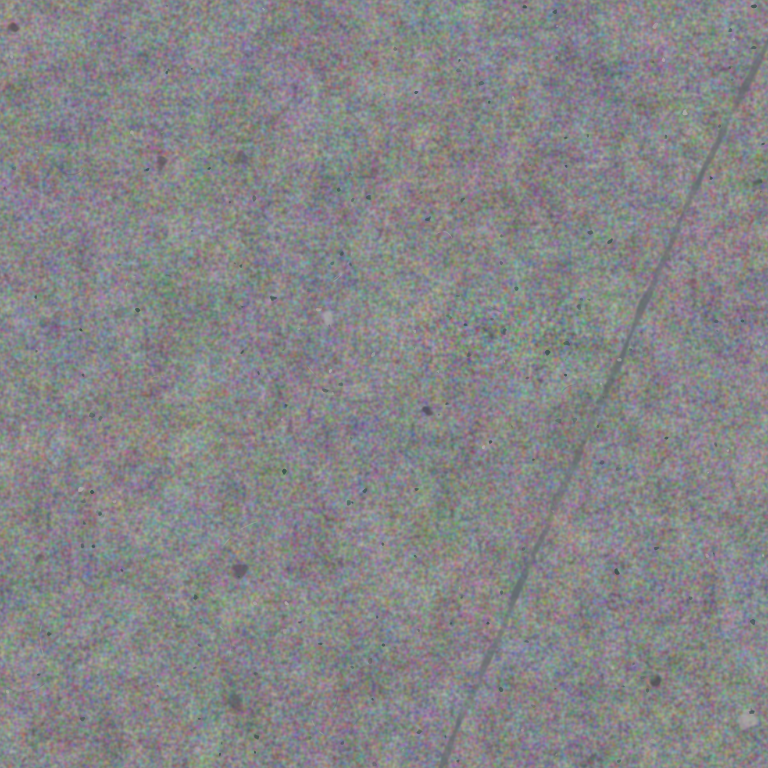
Reproduce this texture procedurally as a WebGL 2 fragment shader.

```glsl
#version 300 es
precision highp float;
precision highp int;
// Worn grey stone with fine coloured grain, specks, scratches and one long diagonal crack.

uniform vec2 u_resolution;
out vec4 fragColor;

const float TAU = 6.28319;
const vec3 STONE = vec3(0.525, 0.525, 0.533);
const vec3 CRACK = vec3(0.38, 0.41, 0.43);
const vec3 STAIN = vec3(0.27, 0.25, 0.30);
const vec3 PIT = vec3(0.20, 0.30, 0.29);
const vec3 CHIP = vec3(0.72, 0.69, 0.69);

// Three random values in 0..1 for an integer cell and a seed.
vec3 hash3(vec2 cell, float seed) {
    uvec3 v = uvec3(ivec3(vec3(cell, seed)));
    v = v * 1664525u + 1013904223u;
    v.x += v.y * v.z; v.y += v.z * v.x; v.z += v.x * v.y;
    v ^= v >> 16u;
    v.x += v.y * v.z; v.y += v.z * v.x; v.z += v.x * v.y;
    return vec3(v >> 8u) / 16777216.0;
}

// Contribution of one lattice corner to three independent noises.
vec3 corner(vec2 cell, vec2 offset, float seed) {
    vec3 angle = TAU * hash3(cell, seed);
    return cos(angle) * offset.x + sin(angle) * offset.y;
}

// Gradient noise, one independent value per component.
vec3 noise3(vec2 p, float seed) {
    vec2 i = floor(p), f = p - i;
    vec2 w = f * f * f * (f * (f * 6.0 - 15.0) + 10.0);
    vec2 e = vec2(1.0, 0.0);
    vec3 low = mix(corner(i, f, seed), corner(i + e.xy, f - e.xy, seed), w.x);
    vec3 high = mix(corner(i + e.yx, f - e.yx, seed), corner(i + e.xx, f - e.xx, seed), w.x);
    return mix(low, high, w.y);
}

// Smooth coverage of a shape from its signed distance.
float cover(float dist, float blur) {
    return 1.0 - smoothstep(-blur, blur, dist);
}

// Coloured grain from fine to broad, plus soft changes of brightness.
vec3 grain(vec2 uv, float fineGain) {
    vec3 fine = 0.13 * noise3(uv * 215.0, 1.0) + 0.125 * noise3(uv * 118.0, 2.0);
    vec3 broad = 0.075 * noise3(uv * 48.0, 3.0) + 0.045 * noise3(uv * 17.0, 4.0)
               + 0.035 * noise3(uv * 6.0, 5.0);
    vec3 light = 0.07 * noise3(uv * 150.0, 6.0) + 0.06 * noise3(uv * 32.0, 7.0)
               + 0.05 * noise3(uv * 11.0, 8.0);
    return fine * fineGain + broad + light.x;
}

// Small dark pits and pale chips, at most one per grid cell.
vec3 addSpecks(vec3 color, vec2 uv, float cells, float density, float seed, float blur) {
    vec2 cell = floor(uv * cells);
    vec3 place = hash3(cell, seed), kind = hash3(cell, seed + 1.0);
    vec2 center = (cell + 0.25 + 0.5 * place.xy) / cells;
    float radius = mix(0.0011, 0.0032, kind.x * kind.x);
    float dist = length(uv - center) - radius + 0.004 * noise3(uv * 180.0, seed).x;
    vec3 tint = kind.y < 0.72 ? PIT : CHIP;
    float amount = step(place.z, density) * mix(0.3, 0.85, kind.z);
    return mix(color, tint, amount * cover(dist, blur));
}

// Larger ragged stains and a few pale scars.
vec3 addStains(vec3 color, vec2 uv, float blur) {
    vec2 warped = uv + 0.007 * noise3(uv * 75.0, 20.0).xy;
    for (int i = 0; i < 18; i++) {
        vec3 place = hash3(vec2(i, 3), 21.0), kind = hash3(vec2(i, 7), 22.0);
        vec2 d = (warped - place.xy) * vec2(1.0, mix(0.7, 1.3, kind.x));
        float radius = mix(0.004, 0.012, place.z * place.z);
        vec3 tint = kind.y < 0.75 ? STAIN : CHIP;
        color = mix(color, tint, mix(0.25, 0.75, kind.z) * cover(length(d) - radius, 0.002 + blur));
    }
    return color;
}

// Short, bent, broken hairline scratches.
vec3 addScratches(vec3 color, vec2 uv, float blur) {
    float broken = smoothstep(-0.15, 0.25, noise3(uv * 90.0, 30.0).x);
    for (int i = 0; i < 26; i++) {
        vec3 place = hash3(vec2(i, 11), 31.0), kind = hash3(vec2(i, 13), 32.0);
        float angle = TAU * place.z;
        vec2 axis = vec2(cos(angle), sin(angle)), d = uv - place.xy;
        vec2 q = vec2(dot(d, axis), dot(d, vec2(-axis.y, axis.x)));
        float halfLength = mix(0.008, 0.04, kind.x * kind.x);
        q.y += (kind.y - 0.5) * q.x * q.x / halfLength;
        float dist = length(vec2(max(abs(q.x) - halfLength, 0.0), q.y)) - 0.0006;
        vec3 tint = kind.z < 0.6 ? CHIP : CRACK;
        color = mix(color, tint, 0.55 * broken * cover(dist, blur));
    }
    return color;
}

// Long crack with a slight bend, uneven in width and depth.
vec3 addCrack(vec3 color, vec2 uv, float blur) {
    vec3 wobble = noise3(uv * 24.0, 40.0);
    float x = 0.573 + 0.44 * uv.y + 0.22 * pow(max(uv.y - 0.72, 0.0), 2.0);
    float dist = abs(uv.x - x + 0.004 * wobble.x) * 0.915 - 0.0036 - 0.004 * wobble.y;
    return mix(color, CRACK, clamp(0.58 + 0.7 * wobble.z, 0.2, 0.85) * cover(dist, 0.0012 + blur));
}

void main() {
    vec2 uv = gl_FragCoord.xy / u_resolution.y;
    float blur = 1.0 / u_resolution.y;

    // Rougher, more pitted band right of the middle.
    float rough = 1.0 - smoothstep(0.3, 1.0, length((uv - vec2(0.66, 0.56)) / vec2(0.19, 0.08)));
    float patches = 0.5 + noise3(uv * 5.0, 50.0).x;

    vec3 color = STONE + grain(uv, 1.0 + 0.3 * rough);
    color = addCrack(color, uv, blur);
    color = addStains(color, uv, blur);
    color = addScratches(color, uv, blur);
    color = addSpecks(color, uv, 34.0, 0.13 * patches, 60.0, blur);
    color = addSpecks(color, uv, 71.0, 0.03 + 0.22 * rough, 64.0, blur);
    fragColor = vec4(clamp(color, 0.0, 1.0), 1.0);
}
```
